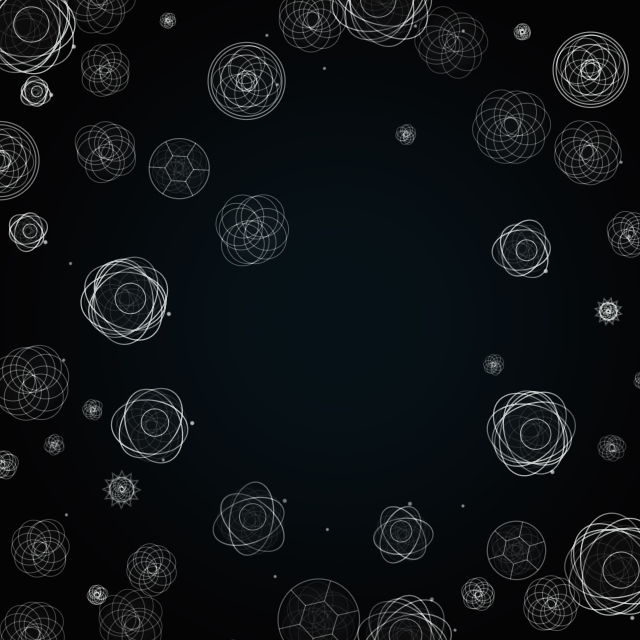
This background is drawn by a WebGL 2 fragment shader. Its source:

```glsl
#version 300 es
precision highp float;
// Pale wireframe orbs drift around a dark blue void. A border, an inner ring
// and a left cluster are placed by loops; each orb is made of distance fields
// of ellipses, circles, hexagons or spikes.
#define VOID_CENTER vec2(0.53, 0.50)
#define GLOW_COLOR vec3(0.024, 0.068, 0.090)
#define EDGE_COLOR vec3(0.018, 0.014, 0.018)
#define LINE_COLOR vec3(0.90, 0.92, 0.91)
#define LINE_WIDTH 0.0008
#define MESH_COUNT 10
#define SPECK_CELLS 13.0

const float PI = 3.14159265;
uniform vec2 u_resolution;
out vec4 fragColor;
float pixel;

float hash(vec2 p) { return fract(sin(dot(p, vec2(127.1, 311.7))) * 43758.5453); }
vec2 polar(float a) { return vec2(cos(a), sin(a)); }
vec2 rotate(vec2 p, float a) { return mat2(cos(a), -sin(a), sin(a), cos(a)) * p; }

// Bump of height 1 around one direction
float lobe(float a, float center) { return pow(max(cos(a - center), 0.0), 8.0); }

// Coverage of a thin line at distance d, in canvas units
float stroke(float d, float w) {
  return clamp((w - abs(d)) / pixel + 0.5, 0.0, 1.0) * min(1.0, 2.0 * w / pixel);
}

float dotMark(vec2 p, float r) { return 1.0 - smoothstep(r - pixel, r + pixel, length(p)); }

float ellipse(vec2 p, vec2 axes) {
  float k = length(p / axes);
  return k * (k - 1.0) / max(length(p / (axes * axes)), 0.001);
}

// Kinds: 0 crossed ellipses, 1 mesh, 2 concentric mesh, 3 ball or small sun
float orb(vec2 p, vec2 center, float radius, int kind, float seed) {
  vec2 q = (p - center) / radius;
  float r = length(q), h = hash(vec2(seed, 4.7)), light = 0.0, w = LINE_WIDTH;
  if (r > 1.25) return 0.0;
  q = rotate(q, h * 2.0 * PI);
  float a = atan(q.y, q.x);
  bool sun = kind == 3 && radius < 0.036;

  // Irregular mesh, faint inside ellipses and balls
  float size = sun ? 0.65 : (kind == 1 ? 1.0 : 0.87);
  float meshGain = kind == 0 ? 0.13 : (kind == 3 && !sun ? 0.2 : 0.65);
  for (int i = 0; i < MESH_COUNT; i++) {
    float turn = 2.0 * PI * float(i) / float(MESH_COUNT);
    float jitter = hash(vec2(seed, float(i)));
    vec2 c = size * (0.32 + 0.16 * jitter) * polar(turn + 0.5 * jitter);
    vec2 axes = size * vec2(0.58, 0.44 + 0.14 * h);
    light += meshGain * stroke(ellipse(rotate(q - c, turn), axes) * radius, w);
  }
  if (kind == 0) {
    int count = radius > 0.065 ? 6 : 3;
    for (int i = 0; i < count; i++) {
      float turn = PI * float(i) / float(count);
      vec2 e = rotate(q, turn) - 0.06 * polar(turn * 3.0 + seed);
      float d = ellipse(e, vec2(0.95, 0.55 + 0.12 * h));
      light += stroke(d * radius, w * 1.25) * (0.75 + 0.25 * sin(a * 2.0 + turn));
    }
    light += 0.8 * stroke((length(q - 0.08) - 0.34) * radius, w);
    light += dotMark((q - vec2(1.0, 0.18)) * radius, 0.003);
  } else if (kind == 2) {
    for (int i = 0; i < 4; i++)
      light += stroke((r - 0.98 + 0.08 * float(i * i)) * radius, w * 1.2);
  } else if (sun) {
    float spikes = 0.73 + 0.27 * pow(abs(cos(a * 6.0)), 4.0);
    light += stroke((r - 0.68) * radius, w * 1.4);
    light += 0.8 * stroke((r - spikes) * radius * 0.4, w);
  } else if (kind == 3) {
    float f = mod(a, PI / 3.0) - PI / 6.0, spoke = r * sin(PI / 6.0 - abs(f));
    light += stroke((r - 0.97) * radius, w * 1.2) + stroke((r * cos(f) - 0.4) * radius, w);
    light += stroke(spoke * radius, w) * step(0.46, r) * step(r, 0.97);
  }
  float gain = kind == 0 ? 0.78 : (kind == 2 ? 0.7 : 0.5);
  return light * gain * mix(0.6, 1.0, h) + 0.035 * (1.0 - smoothstep(0.6, 1.0, r));
}

// Bowed, zigzag border walked clockwise from the upper left
float border(vec2 p) {
  vec2 corners[4] = vec2[4](vec2(0.04, 0.96), vec2(0.923, 0.891), vec2(0.963, 0.115), vec2(0.05, 0.01));
  vec4 warp = vec4(0, 0.06, -0.06, 0.04), bow = vec4(0.07, 0.033, 0.055, 0.026);
  vec4 base = vec4(0.043, 0.037, 0.052, 0.042), swing = vec4(0.038, 0.023, 0.031, 0.021);
  vec4 rate = vec4(1.25, 0.8, 1.85, 2.3), phase = vec4(0, 0, 0, 1);
  ivec4 count = ivec4(8, 7, 7, 8), gap = ivec4(3, 6, -1, 4);
  float light = 0.0;
  for (int s = 0; s < 4; s++) {
    vec2 side = corners[(s + 1) % 4] - corners[s];
    for (int j = 0; j < count[s]; j++) {
      if (j == gap[s]) continue;
      float t = float(j) / float(count[s]), arch = sin(PI * t);
      float zigzag = j == 0 ? 0.0 : (j % 2 == s % 2 ? -0.024 : 0.024);
      vec2 c = corners[s] + side * (t + warp[s] * arch);
      c += (bow[s] * arch + zigzag) * normalize(vec2(-side.y, side.x));
      float radius = base[s] + swing[s] * cos(rate[s] * float(j) - phase[s]);
      int kind = radius > 0.065 ? 0 : 1;
      if (j - s == 2 && s % 3 > 0) kind = 3;
      if (s == 3 && j > 4) kind = (j * 2 + 2) % 4;
      if (s == 1 && j == 0) kind = 2;
      light += orb(p, c, radius, kind, float(s * 8 + j));
    }
  }
  return light;
}

void main() {
  float extent = min(u_resolution.x, u_resolution.y);
  vec2 p = (gl_FragCoord.xy - 0.5 * u_resolution) / extent + 0.5;
  pixel = 1.0 / extent;
  float light = border(p);
  // Inner ring, stretched toward the upper right
  for (int i = 0; i < 9; i++) {
    float a = radians(171.0 - 40.0 * float(i)), top = lobe(a, PI * 0.5);
    float shear = lobe(a, 0.89) - lobe(a, 0.19);
    float reach = 0.345 + 0.04 * (cos(a) + top) + 0.055 * shear;
    a += 0.3 * top - 0.16 * shear + 0.06 * lobe(a, PI);
    float radius = 0.058 + 0.012 * cos(2.5 * float(i));
    light += orb(p, 0.5 + reach * polar(a), radius, i < 4 ? (4 - i) % 4 : 0, 40.0 + float(i));
  }
  // Left cluster above and below, and tiny orbs in two pairs
  for (int k = 0; k < 6; k++) {
    float m = float(k / 2), odd = float(k % 2);
    float x = mix(0.165 + 0.115 * m * (m - 1.0), 0.235 - 0.045 * m, odd);
    float y = 0.5 + (1.0 - 2.0 * odd) * (0.39 - 0.125 * m);
    float radius = 0.04 + mix(0.009, -0.012, odd) * m;
    light += orb(p, vec2(x, y), radius, k == 3 ? 3 : 1, 60.0 + float(k));
    if (k > 3) continue;
    vec2 tiny = k < 2 ? vec2(0.635, 0.79) : vec2(0.085, 0.305);
    tiny += odd * (k < 2 ? vec2(0.137, -0.36) : vec2(0.067, -0.235));
    light += orb(p, tiny, 0.016, 1, 80.0 + float(k));
  }
  // Lone ball at the lower right
  light += orb(p, vec2(0.807, 0.14), 0.047, 3, 70.0);
  // Sparse specks outside the void
  vec2 cell = floor(p * SPECK_CELLS);
  vec2 speck = (cell + 0.2 + 0.6 * vec2(hash(cell), hash(cell + 17.0))) / SPECK_CELLS;
  float outside = step(0.31, length(speck - VOID_CENTER)) * step(0.84, hash(cell + 31.0));
  light += 0.6 * outside * dotMark(p - speck, 0.0022);

  vec3 color = mix(GLOW_COLOR, EDGE_COLOR, smoothstep(0.05, 0.6, length(p - VOID_CENTER)));
  fragColor = vec4(mix(color, LINE_COLOR, min(light, 0.85)), 1.0);
}
```
